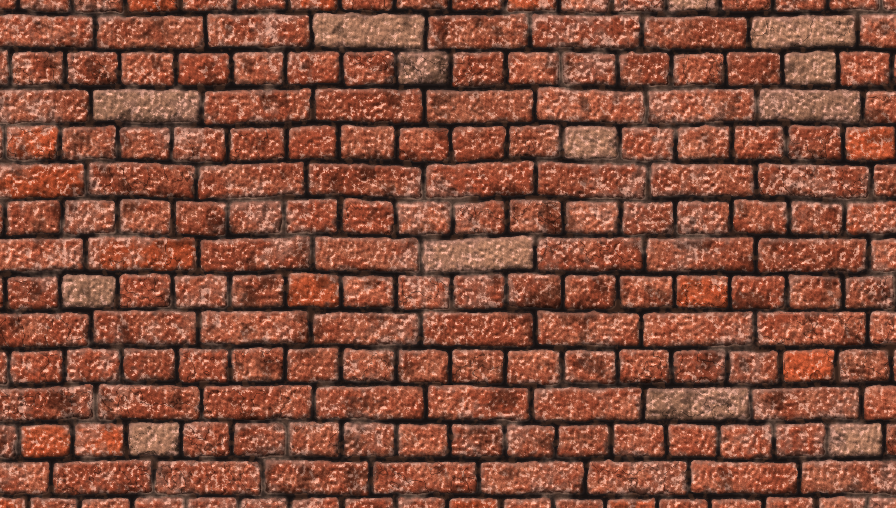
A WebGL 1 fragment shader for this texture:

```glsl
precision highp float;
uniform vec2 u_resolution;

const float COURSES = 13.67;

float hash(vec2 p) {
  p = fract(p * vec2(0.1031, 0.1137) + 0.317);
  p += dot(p, p.yx + 33.33);
  return fract((p.x + p.y) * p.x * 17.31);
}

float noise(vec2 p) {
  vec2 i = floor(p), f = fract(p);
  f = f * f * (3.0 - 2.0 * f);
  return mix(mix(hash(i), hash(i + vec2(1, 0)), f.x),
             mix(hash(i + vec2(0, 1)), hash(i + vec2(1, 1)), f.x), f.y);
}

float fbm(vec2 p) {
  float sum = 0.0, amp = 0.533;
  for (int i = 0; i < 4; i++) {
    sum += amp * noise(p);
    p = mat2(1.6, 1.2, -1.2, 1.6) * p + 7.3;
    amp *= 0.5;
  }
  return sum;
}

// Uneven position of a vertical joint, in brick lengths
float jointAt(float index, float row) {
  return index + 0.06 * hash(vec2(index + 40.0, row * 3.0 + 71.0));
}

// Signed distance to the brick around p; also gives its id and local position
float brick(vec2 p, out vec2 id, out vec2 local) {
  float row = floor(p.y);
  float bend = (row - 5.0) * (row - 5.0);
  float header = mod(row, 2.0);
  float pitch = (3.01 - 0.0028 * bend) * (1.0 - 0.5 * header);
  float start = mix(2.32, 0.125, header) + 0.0094 * bend - 0.06 * pitch * 0.5;
  start -= step(11.5, row) * (1.0 - header) * 0.5 * pitch;

  float u = (p.x - start) / pitch;
  float index = floor(u);
  index -= step(u, jointAt(index, row));
  float left = jointAt(index, row), right = jointAt(index + 1.0, row);
  id = vec2(index + 20.0, row + 5.0);

  float gap = 0.05 + 0.03 * hash(id + 9.0);
  vec2 halfSize = vec2(0.5 * (right - left) * pitch - 0.065, 0.5 - gap);
  local = vec2((u - 0.5 * (left + right)) * pitch, p.y - row - 0.5);
  local.y += 0.035 * (hash(id + 31.0) - 0.5);
  local.y += 0.05 * (hash(id + 57.0) - 0.5) * local.x;
  vec2 q = abs(local) - halfSize + 0.09;
  local /= halfSize;
  return length(max(q, 0.0)) + min(max(q.x, q.y), 0.0) - 0.09;
}

void main() {
  float pixel = COURSES / u_resolution.y;
  vec2 p = vec2(gl_FragCoord.x, u_resolution.y - gl_FragCoord.y) * pixel;
  p.y -= 0.345;

  // Hand-laid waviness
  vec2 wall = p;
  wall.y += 0.09 * (noise(vec2(p.x * 0.35, p.y * 0.2)) - 0.5);
  wall += 0.05 * (vec2(noise(p * 3.0), noise(p * 3.0 + 19.0)) - 0.5);

  vec2 id, local;
  float d = brick(wall, id, local);
  float rough = fbm(p * 5.0);
  float grain = fbm(p * 11.0 + 40.0);
  float relief = grain - fbm(p * 11.0 + 40.0 + vec2(0.5, 0.8));
  d += 0.09 * (rough - 0.5);
  float rim = smoothstep(-0.17, 0.0, d);

  // Fired clay, with a tone for each brick
  float tone = hash(id);
  float kind = hash(id + 83.0);
  float patches = fbm(p * vec2(1.6, 2.4) + tone * 30.0);
  vec3 clay = mix(vec3(0.56, 0.26, 0.175), vec3(0.71, 0.41, 0.30),
                  clamp(0.42 + 0.45 * (tone - 0.5) + 1.5 * (patches - 0.5) + 1.6 * (grain - 0.5), 0.0, 1.0));
  clay = mix(clay, vec3(0.74, 0.31, 0.17), 0.6 * smoothstep(0.90, 0.93, kind));
  clay = mix(clay, vec3(0.64, 0.49, 0.39), 0.75 * smoothstep(0.045, 0.035, kind));
  clay *= 0.92 + 0.16 * hash(id + 12.0);

  // Lime dust, pale scuffs, soot and hairline cracks
  float dusty = fbm(p * 0.8 + 12.0);
  float dust = smoothstep(0.48, 0.72, dusty * 0.55 + rough * 0.45 + 0.13 * rim);
  clay = mix(clay, vec3(0.63, 0.44, 0.37), 0.6 * dust);
  clay = mix(clay, vec3(0.83, 0.61, 0.53), 0.7 * smoothstep(0.59, 0.75, grain + 0.12 * dust));
  clay *= 1.0 - 0.35 * smoothstep(0.58, 0.75, fbm(p * 2.1 + 60.0));
  float crack = smoothstep(0.025, 0.0, abs(fbm(p * 1.8 + tone * 9.0) - 0.5));
  clay *= 1.0 - 0.35 * crack * step(0.7, hash(id + 44.0));

  // Light from the upper left over pits and rounded edges
  float facing = clamp(-local.y - 0.35 * local.x, -1.0, 1.0);
  clay *= 1.0 + 0.75 * relief;
  clay = mix(clay, vec3(0.81, 0.59, 0.51), 0.5 * rim * max(facing, 0.0));
  clay *= 1.0 - 0.5 * rim * max(-facing, 0.0);
  clay *= 1.0 - 0.25 * smoothstep(-0.06, 0.0, d);

  // Deep joints, filled here and there with crumbling mortar
  float filled = smoothstep(0.50, 0.68, 0.6 * dusty + 0.4 * fbm(p * 2.5 + 90.0));
  vec3 joint = mix(vec3(0.13, 0.10, 0.095), vec3(0.37, 0.24, 0.18), 0.8 * smoothstep(0.5, 0.75, rough));
  joint = mix(joint, vec3(0.50, 0.38, 0.32) * (0.6 + 0.8 * grain), 0.85 * filled);
  joint *= 1.0 - 0.35 * smoothstep(0.01, 0.07, d);

  float cover = smoothstep(0.6, -0.6, d / max(pixel, 0.02));
  gl_FragColor = vec4(mix(joint, clay, cover), 1.0);
}
```
